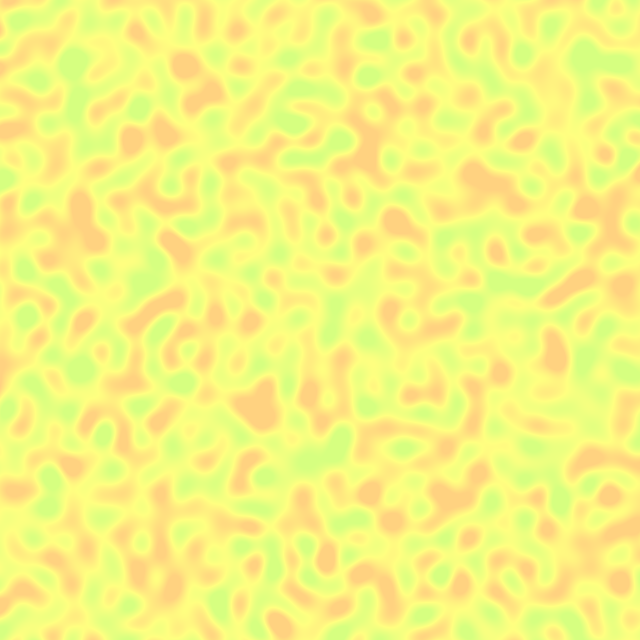
Reproduce this texture procedurally as a Shadertoy shader.

```glsl
#define WAVES 110
#define LOW_FREQ 1.5
#define HIGH_FREQ 22.0
#define FREQ_BIAS 0.74
#define CONTRAST 0.58
#define WARM_SHIFT 0.02
#define GREEN vec3(0.838, 1.0, 0.5)
#define YELLOW vec3(1.0, 1.0, 0.5)
#define ORANGE vec3(1.0, 0.822, 0.5)

const float TAU = 6.28318;
const float GOLDEN_ANGLE = 2.39996;

float hash(float n) {
    return fract(sin(n * 12.9898) * 43758.55);
}

// Layered sines in scattered directions, scaled to unit variance
float waveField(vec2 p) {
    float sum = 0.0;
    for (int i = 0; i < WAVES; i++) {
        float n = float(i) + 0.5;
        float freq = mix(LOW_FREQ, HIGH_FREQ, pow(n / float(WAVES), FREQ_BIAS));
        float angle = n * GOLDEN_ANGLE + hash(n);
        vec2 dir = vec2(cos(angle), sin(angle));
        sum += sin(TAU * (freq * dot(p, dir) + hash(n + 137.0)));
    }
    return sum * sqrt(2.0 / float(WAVES));
}

// Green below zero, yellow at zero, orange above
vec3 heatRamp(float t) {
    return t < 0.0 ? mix(YELLOW, GREEN, -t) : mix(YELLOW, ORANGE, t);
}

void mainImage(out vec4 fragColor, in vec2 fragCoord) {
    vec2 uv = fragCoord / iResolution.y;

    // Clipping the field leaves flat patches at both extremes
    float heat = clamp(CONTRAST * waveField(uv) + WARM_SHIFT, -1.0, 1.0);
    fragColor = vec4(heatRamp(heat), 1.0);
}
```
